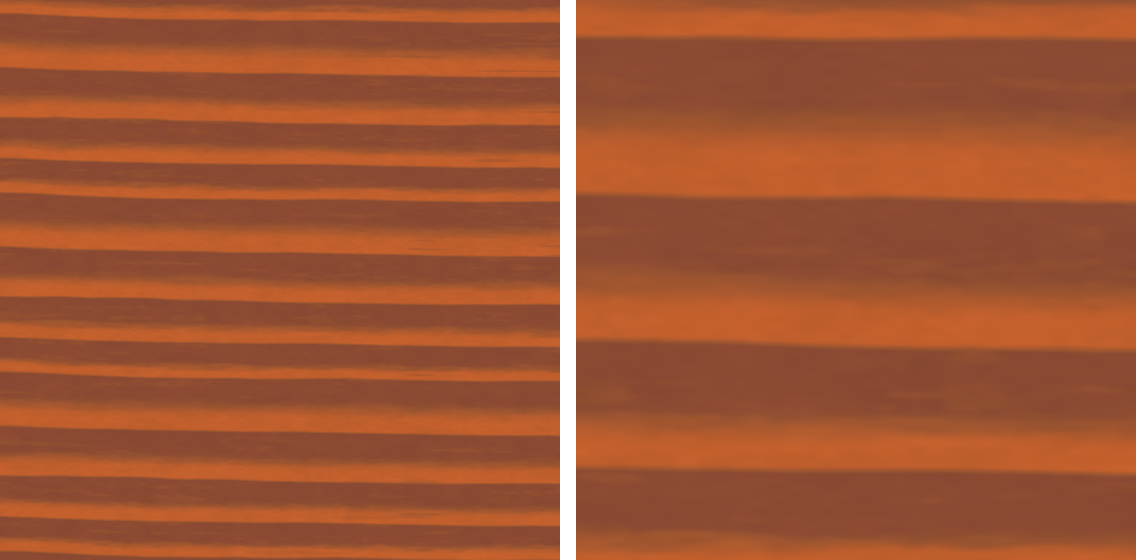
Left, the full canvas; right, a detail of the centre.
A Shadertoy shader for this texture:

```glsl
// Reddish brown wood with near-horizontal orange grain bands, crisp below and frayed above
#define DARK_WOOD vec3(0.545, 0.288, 0.197)
#define BROWN_WOOD vec3(0.590, 0.325, 0.190)
#define ORANGE_WOOD vec3(0.765, 0.375, 0.175)
#define PERIOD 0.320
#define TOP_OFFSET 0.026
#define EDGE_SOFTNESS 0.0035
#define WOBBLE 0.006
#define FRAY 0.016
#define STREAK_CONTRAST 0.34
#define GRAIN_CONTRAST 0.035

float hash(vec2 p) {
    return fract(sin(dot(p, vec2(127.1, 311.7))) * 43758.5453);
}

float noise(vec2 p) {
    vec2 cell = floor(p);
    vec2 f = fract(p);
    f = f * f * (3.0 - 2.0 * f);
    return mix(mix(hash(cell), hash(cell + vec2(1.0, 0.0)), f.x),
               mix(hash(cell + vec2(0.0, 1.0)), hash(cell + vec2(1.0, 1.0)), f.x), f.y);
}

// Long thin fibres, centred on zero
float fibres(vec2 p) {
    return 0.5 * noise(p * vec2(9.0, 110.0))
         + 0.3 * noise(p * vec2(28.0, 190.0) + 17.0)
         + 0.2 * noise(p * vec2(75.0, 260.0) + 41.0) - 0.5;
}

// Orange amount of the four bands in each repeat
float grainBands(vec2 p, float fibre) {
    vec4 edges = vec4(0.0, 0.293, 0.569, 0.805);
    vec4 widths = vec4(0.021, 0.042, 0.034, 0.028);
    float phase = (p.y - TOP_OFFSET) / PERIOD;
    float amount = 0.0;
    for (int i = 0; i < 4; i++) {
        float row = float(i) * 7.0 + 3.0;
        float wobble = WOBBLE * (noise(vec2(p.x * 5.0, row)) - 0.5)
                     + 0.3 * WOBBLE * (noise(vec2(p.x * 19.0, row + 50.0)) - 0.5);
        float above = PERIOD * (fract(edges[i] - phase + 0.5) - 0.5) + wobble;
        float lowerEdge = smoothstep(-EDGE_SOFTNESS, EDGE_SOFTNESS, above);
        float upperFade = 1.0 - smoothstep(0.4 * widths[i], 1.5 * widths[i], above + FRAY * fibre);
        amount = max(amount, lowerEdge * upperFade);
    }
    return amount;
}

void mainImage(out vec4 fragColor, in vec2 fragCoord) {
    vec2 uv = fragCoord / iResolution.xy;

    // Depth from the top, with the grain sagging towards the right
    vec2 p = vec2(uv.x, 1.0 - uv.y - 0.024 * uv.x + 0.008 * uv.x * uv.x);
    float fibre = fibres(p);
    float heat = grainBands(p, fibre);

    // Fibre tint inside the bands, and sparse dark dashes
    heat *= 0.93 + STREAK_CONTRAST * fibre;
    float dash = smoothstep(0.80, 0.96, noise(p * vec2(8.0, 125.0) + 83.0));
    heat *= 1.0 - 0.35 * dash * smoothstep(0.2, 0.8, uv.x);

    // Faint brown fibres in the dark wood
    float brown = smoothstep(0.0, 0.35, heat) + 0.6 * smoothstep(0.08, 0.32, fibre);
    vec3 color = mix(DARK_WOOD, BROWN_WOOD, clamp(brown, 0.0, 1.0));
    color = mix(color, ORANGE_WOOD, smoothstep(0.15, 1.0, heat));

    // Soft fine mottling
    float mottle = noise(p * vec2(95.0, 210.0) + 7.0) + noise(p * vec2(30.0, 60.0)) - 1.0;
    color *= 1.0 + GRAIN_CONTRAST * mottle;
    fragColor = vec4(color, 1.0);
}
```
